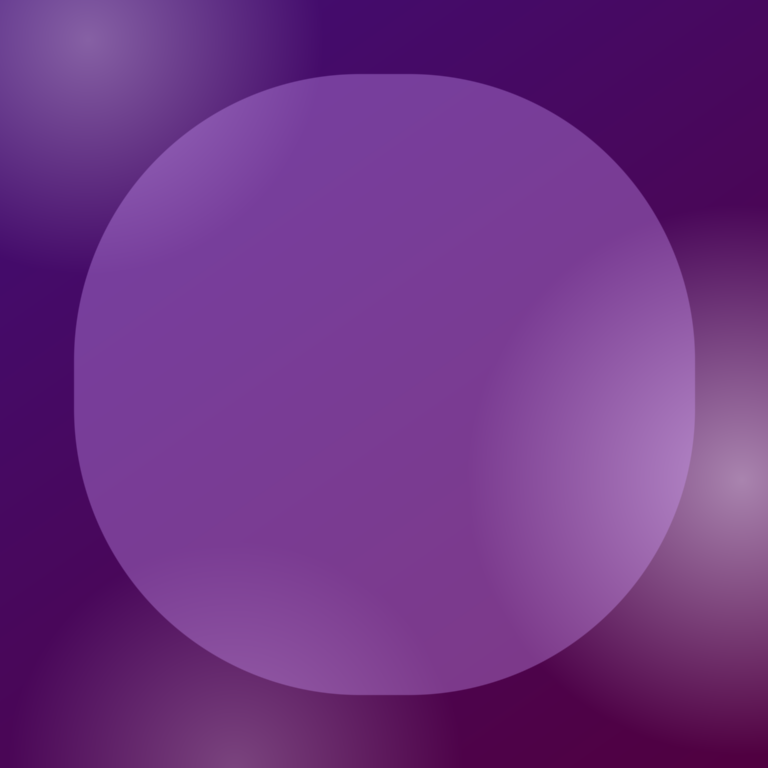
Give the GLSL for this background, as a Shadertoy shader.

```glsl
// Signed distance to a square with rounded corners
float roundedSquare(vec2 p, float halfSize, float radius) {
    vec2 q = abs(p) - halfSize + radius;
    return length(max(q, 0.0)) + min(max(q.x, q.y), 0.0) - radius;
}

// Lay a soft round light with linear falloff over a colour
vec3 addGlow(vec3 base, vec2 p, vec2 center, float radius, vec3 tint, float strength) {
    float falloff = clamp(1.0 - length(p - center) / radius, 0.0, 1.0);
    return mix(base, tint, strength * falloff);
}

void mainImage(out vec4 fragColor, in vec2 fragCoord) {
    vec2 uv = fragCoord / iResolution.xy;
    float pixel = 1.0 / min(iResolution.x, iResolution.y);

    // Diagonal gradient from indigo to plum
    float slope = dot(vec2(uv.x, 1.0 - uv.y), vec2(0.574, 0.819)) / 1.393;
    vec3 color = mix(vec3(0.255, 0.055, 0.46), vec3(0.315, 0.0, 0.25), slope);

    // Pale glows near the borders
    color = addGlow(color, uv, vec2(0.115, 0.948), 0.306, vec3(1.0, 0.96, 1.0), 0.36);
    color = addGlow(color, uv, vec2(0.306, -0.003), 0.297, vec3(0.98, 0.95, 1.0), 0.27);
    color = addGlow(color, uv, vec2(0.966, 0.375), 0.358, vec3(0.96, 0.93, 1.0), 0.55);

    // Translucent lilac panel
    float panel = roundedSquare(uv - vec2(0.5007, 0.4993), 0.4043, 0.373);
    float coverage = 1.0 - smoothstep(-pixel, pixel, panel);
    color = mix(color, vec3(0.83, 0.62, 1.0), 0.35 * coverage);

    fragColor = vec4(color, 1.0);
}
```
